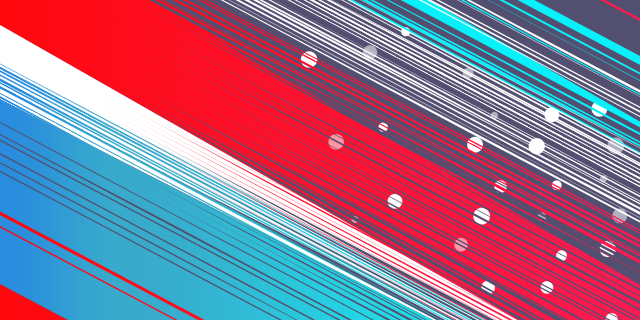
A Shadertoy shader for this background:

```glsl
const vec3 SLATE = vec3(0.32, 0.31, 0.44);
const vec3 WHITE = vec3(1.0);
const vec3 CYAN = vec3(0.03, 0.94, 0.98);
const float SLOPE = 0.53;

float hash(float n) {
    return fract(sin(n * 127.1 + 3.7) * 4375.85);
}

float gradientNoise(float x) {
    float i = floor(x), f = x - i;
    float a = (hash(i) * 2.0 - 1.0) * f;
    float b = (hash(i + 1.0) * 2.0 - 1.0) * (f - 1.0);
    return mix(a, b, f * f * (3.0 - 2.0 * f));
}

float cover(float dist, float aa) {
    return clamp(0.5 - dist / aa, 0.0, 1.0);
}

float band(float s, float lo, float hi, float aa) {
    return cover(max(lo - s, s - hi), aa);
}

// Tapering lines of random width; density is their mean share of the range
float streaks(float s, float x, vec2 range, float count, float density, float seed, float aa) {
    float pitch = (range.y - range.x) / count;
    float cell = (s - range.x) / pitch;
    float id = floor(cell) + seed * 31.0;
    float taper = 1.0 + 1.4 * gradientNoise(x * 1.3 + id * 7.3);
    float radius = min(0.5 * density * (0.4 + 1.2 * hash(id)) * taper, 0.48);
    float center = mix(radius, 1.0 - radius, hash(id + 0.37));
    float line = cover((abs(fract(cell) - center) - radius) * pitch, aa);
    float inside = step(range.x, s) * step(s, range.y);
    return inside * line * min(1.0, 2.0 * radius * pitch / aa);
}

// Scattered discs, denser toward the right
vec3 addDots(vec3 color, vec2 p, float aa) {
    for (int i = 0; i < 27; i++) {
        float n = float(i);
        float x = mix(0.85, 2.02, sqrt(fract(0.5 + n * 0.7549)));
        float s = mix(-0.66, 0.1, fract(0.3 + n * 0.5698));
        vec2 center = vec2(x, 1.0 - s - SLOPE * x);
        float radius = mix(0.01, 0.028, hash(n + 0.2));
        float alpha = hash(n + 0.6) > 0.4 ? 1.0 : 0.55;
        color = mix(color, WHITE, alpha * cover(length(p - center) - radius, aa));
    }
    return color;
}

void mainImage(out vec4 fragColor, in vec2 fragCoord) {
    vec2 p = fragCoord / iResolution.y;
    float x = p.x;
    float s = 1.0 - p.y - SLOPE * x; // position across the streaks
    float aa = 1.13 / iResolution.y;

    vec3 red = mix(vec3(1.0, 0.03, 0.05), vec3(1.0, 0.1, 0.32), x * 0.5);
    vec3 water = mix(vec3(0.16, 0.55, 0.87), vec3(0.22, 0.67, 0.8), smoothstep(0.0, 0.4, x));
    water = mix(water, vec3(0.13, 0.85, 0.9), smoothstep(0.4, 1.3, x));

    // Wide bands
    float redEdge = 0.078 + 0.04 * x;
    float waterEdge = 0.31 - 0.02 * x;
    vec3 color = SLATE;
    color = mix(color, red, band(s, -0.27 + 0.05 * x, redEdge, aa));
    color = mix(color, WHITE, band(s, redEdge, waterEdge, aa));
    color = mix(color, water, band(s, waterEdge, 0.888, aa));
    color = mix(color, red, cover(0.888 - s, aa));
    color = addDots(color, p, aa);

    // Streaks around the red body
    float spread = smoothstep(0.2, 1.5, x);
    color = mix(color, red, streaks(s, x, vec2(-0.35, -0.2), 9.0, 0.35, 1.0, aa));
    color = mix(color, SLATE, streaks(s, x, vec2(-0.26, 0.0), 13.0, 0.25 * spread, 2.0, aa));
    color = mix(color, SLATE, streaks(s, x, vec2(0.0, redEdge), 7.0, 0.55 * spread, 3.0, aa));

    // Streaks between white and water
    color = mix(color, red, streaks(s, x, vec2(0.11, 0.25), 11.0, 0.3 * spread, 4.0, aa));
    color = mix(color, water, streaks(s, x, vec2(0.19, 0.32), 10.0, 0.45, 5.0, aa));
    color = mix(color, SLATE, streaks(s, x, vec2(0.18, 0.36), 12.0, 0.4 * spread, 6.0, aa));
    color = mix(color, SLATE, streaks(s, x, vec2(0.36, 0.56), 6.0, 0.16, 7.0, aa));
    color = mix(color, red, band(s, 0.661, 0.672, aa));
    color = mix(color, red, band(s, 0.706, 0.711, aa));

    // White and cyan rays at the upper right
    color = mix(color, WHITE, streaks(s, x, vec2(-0.6, -0.36), 18.0, 0.32, 8.0, aa));
    color = mix(color, CYAN, streaks(s, x, vec2(-0.67, -0.57), 5.0, 0.25, 9.0, aa));
    color = mix(color, CYAN, band(s, -0.77 + 0.045 * x, -0.665, aa));
    color = mix(color, WHITE, streaks(s, x, vec2(-0.78, -0.68), 5.0, 0.2, 10.0, aa));
    color = mix(color, CYAN, streaks(s, x, vec2(-0.85, -0.76), 3.0, 0.14, 11.0, aa));
    color = mix(color, CYAN, band(s, -0.885, -0.857, aa));
    color = mix(color, red, band(s, -1.002, -0.994, aa));

    fragColor = vec4(color, 1.0);
}
```
